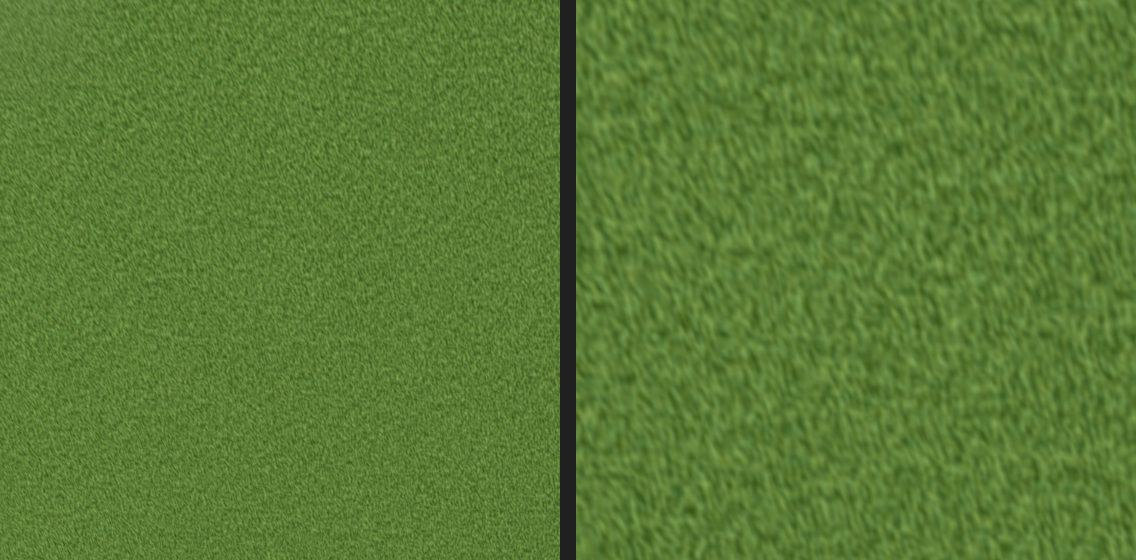
Left, the full canvas; right, a detail of the centre.
Reproduce this texture procedurally as a WebGL 2 fragment shader.

```glsl
#version 300 es
precision highp float;
// Short mown turf seen at a slight slant: stretched gradient noise forms
// fine leaning blades, with grain, tufts and soft mottling layered on them.
// Blades lean more towards the left and grow coarser towards the top.
uniform vec2 u_resolution;
out vec4 fragColor;

const float TAU = 6.2831853;
const float NOISE_GAIN = 4.6; // brings the noise to unit deviation

const vec3 TURF = vec3(0.356, 0.488, 0.209);
const vec3 LIGHT_STEP = vec3(0.038, 0.040, 0.030);
const vec3 YELLOW_STEP = vec3(0.007, 0.001, -0.006);
const vec3 HAZE = vec3(0.42, 0.52, 0.30);

// Integer hash of a lattice cell, 0 to 1
float hash(ivec2 cell, uint seed) {
    uvec2 q = uvec2(cell) * uvec2(1597u, 3643u);
    uint h = (q.x ^ (q.y * 7919u)) + seed * 9973u;
    h = (h ^ (h >> 16)) * 73244475u;
    h = (h ^ (h >> 15)) * 73244475u;
    h ^= h >> 16;
    return float(h & 65535u) / 65536.0;
}

// Slope contribution of one lattice corner
float corner(ivec2 cell, vec2 offset, uint seed) {
    float angle = TAU * hash(cell, seed);
    return dot(vec2(cos(angle), sin(angle)), offset);
}

// Gradient noise with mean 0 and deviation near 1
float gradientNoise(vec2 p, uint seed) {
    ivec2 cell = ivec2(floor(p));
    vec2 f = fract(p);
    vec2 w = f * f * f * (f * (f * 6.0 - 15.0) + 10.0);
    float low = mix(corner(cell, f, seed),
                    corner(cell + ivec2(1, 0), f - vec2(1, 0), seed), w.x);
    float high = mix(corner(cell + ivec2(0, 1), f - vec2(0, 1), seed),
                     corner(cell + ivec2(1, 1), f - vec2(1, 1), seed), w.x);
    return NOISE_GAIN * mix(low, high, w.y);
}

// Coordinates across (x) and along (y) the blades
vec2 bladeSpace(vec2 p, float leanLeft, float leanRight) {
    float lean = mix(leanLeft, leanRight, p.x);
    return vec2(p.x + p.y * lean, p.y - 0.18 * p.y * p.y);
}

// Bends the blades a little so that neighbouring tufts differ in direction
vec2 ruffle(vec2 p, float frequency, float amount) {
    return p + amount * vec2(gradientNoise(p * frequency, 1u),
                             gradientNoise(p * frequency, 2u));
}

// Brightness of the turf, in deviations from its mean
float turfLight(vec2 p, vec2 blades) {
    float fine = gradientNoise(blades * vec2(262.0, 146.0), 3u);
    float grain = gradientNoise(blades * vec2(271.0, 223.0), 8u);
    float tufts = gradientNoise(blades * vec2(138.0, 86.0), 4u);
    float clumps = gradientNoise(p * vec2(42.0, 54.0), 5u);
    float broad = gradientNoise(p * 7.0, 6u);
    float sideFall = 0.2 * (0.5 - p.x);
    return 0.80 * fine + 0.46 * grain + 0.44 * tufts + 0.18 * clumps
         + 0.06 * broad + sideFall;
}

void main() {
    vec2 p = gl_FragCoord.xy / u_resolution.y;
    vec2 blades = bladeSpace(ruffle(p, 30.0, 0.0007), 0.38, 0.12);

    // Blade light and slight shifts between yellow and blue green
    float light = turfLight(p, blades);
    float yellow = gradientNoise(blades * vec2(190.0, 130.0), 7u);
    vec3 color = TURF + LIGHT_STEP * light + YELLOW_STEP * yellow;

    // Pale haze in the far left corner
    float haze = 1.0 - smoothstep(0.0, 0.30, length(p - vec2(0.0, 1.0)));
    color = mix(color, HAZE, 0.35 * haze);

    fragColor = vec4(clamp(color, 0.0, 1.0), 1.0);
}
```
